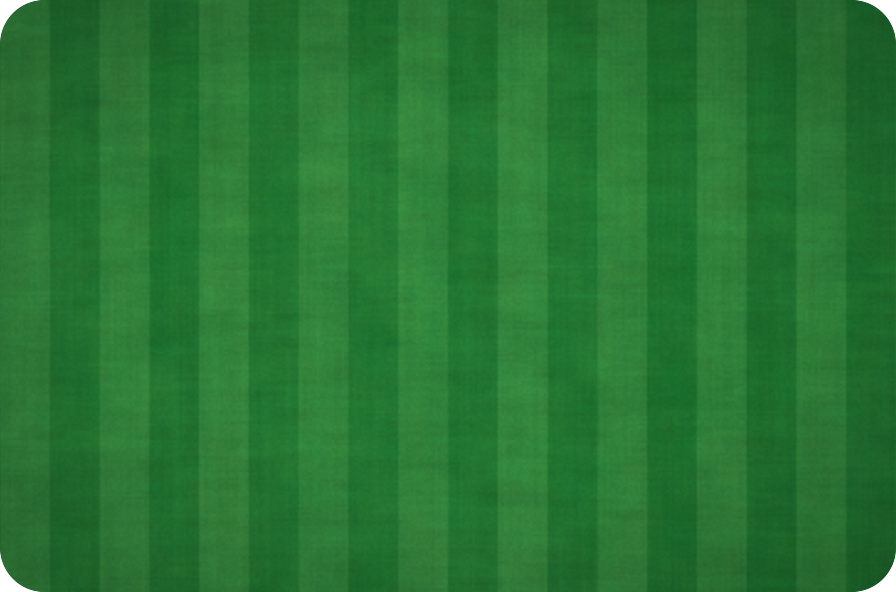
Reproduce this texture procedurally as a Shadertoy shader.

```glsl
// Mown lawn card: eighteen upright bands, alternating light and dark green.
// Stretched value noise adds woven threads, smudges and grain; a soft vignette
// darkens the border and a rounded box trims the corners to white.

const float STRIPES       = 18.0;
const float CORNER_RADIUS = 0.075;   // in canvas heights
const float STRIPE_BLUR   = 0.035;   // in stripe widths
const float BAND_VARIANCE = 0.36;    // change of mix from band to band
const float PATCHINESS    = 0.75;    // change of mix within a band
const float VIGNETTE      = 0.23;
const float SMUDGE        = 0.120;
const float STREAK        = 0.090;
const float PILE          = 0.035;   // long upright streaks
const float THREAD        = 0.036;
const float GRAIN         = 0.062;
const vec3  LIGHT_GREEN   = vec3(0.200, 0.520, 0.237);
const vec3  DARK_GREEN    = vec3(0.132, 0.462, 0.193);
const vec3  WARM_TINT     = vec3(0.040, 0.006, -0.012);
const vec3  PAPER         = vec3(1.0);

float hash(vec2 p) {
    vec3 q = fract(vec3(p.xyx) * 0.1031);
    q += dot(q, q.yzx + 33.33);
    return fract((q.x + q.y) * q.z);
}

// Smooth value noise in 0..1
float noise(vec2 p) {
    vec2 i = floor(p);
    vec2 f = fract(p);
    f = f * f * (3.0 - 2.0 * f);
    return mix(mix(hash(i), hash(i + vec2(1, 0)), f.x),
               mix(hash(i + vec2(0, 1)), hash(i + vec2(1, 1)), f.x), f.y);
}

// Layered noise centred on zero
float fbm(vec2 p) {
    float sum = 0.0;
    float amp = 0.5;
    for (int i = 0; i < 4; i++) {
        sum += amp * (noise(p) - 0.5);
        p = p * 2.03 + 17.3;
        amp *= 0.5;
    }
    return sum;
}

float roundedBox(vec2 p, vec2 halfSize, float radius) {
    vec2 q = abs(p) - halfSize + radius;
    return length(max(q, 0.0)) + min(max(q.x, q.y), 0.0) - radius;
}

// Tone of one band: even bands light, odd ones dark, each a little different
float bandTone(float band) {
    return 1.0 - mod(band, 2.0) + BAND_VARIANCE * (hash(vec2(band, 7.0)) - 0.5);
}

// Tone across the canvas, blended at the nearest band boundary
float stripes(float x) {
    float boundary = floor(x + 0.5);
    float soft = max(STRIPE_BLUR, STRIPES / iResolution.x);
    return mix(bandTone(boundary - 1.0), bandTone(boundary),
               smoothstep(-soft, soft, x - boundary));
}

void mainImage(out vec4 fragColor, in vec2 fragCoord) {
    vec2 uv = fragCoord / iResolution.xy;
    vec2 p = fragCoord / iResolution.y;
    vec2 halfSize = 0.5 * vec2(iResolution.x / iResolution.y, 1.0);

    // Bands, mottled so that their contrast comes and goes
    float tone = stripes(uv.x * STRIPES);
    tone += PATCHINESS * fbm(p * vec2(11.0, 9.0) + 5.0);
    vec3 color = mix(DARK_GREEN, LIGHT_GREEN, tone);

    // Cloth wear: smudges, level streaks, upright pile, crossed threads, grain
    float smudge = fbm(p * vec2(16.0, 24.0));
    float streak = fbm(p * vec2(14.0, 60.0) + 31.0);
    float pile = noise(p * vec2(75.0, 2.5) + 91.0) - 0.5;
    float weft = noise(p * vec2(12.0, 220.0)) - 0.5;
    float warp = noise(p * vec2(190.0, 6.0) + 53.0) - 0.5;
    float grain = noise(p * 240.0 + 11.0) - 0.5;
    color *= 1.0 + SMUDGE * smudge + STREAK * streak + PILE * pile
           + THREAD * (weft + warp) + GRAIN * grain;
    color += WARM_TINT * fbm(p * vec2(30.0, 24.0) + 71.0);

    // Darker towards the border
    vec2 c = 2.0 * uv - 1.0;
    color *= 1.0 - VIGNETTE * smoothstep(0.0, 1.0, 0.5 * dot(c, c));

    // Rounded card outline
    float d = roundedBox(p - halfSize, halfSize, CORNER_RADIUS);
    float pixel = 1.0 / iResolution.y;
    color = mix(color, PAPER, smoothstep(-0.5 * pixel, 0.5 * pixel, d));
    fragColor = vec4(color, 1.0);
}
```
